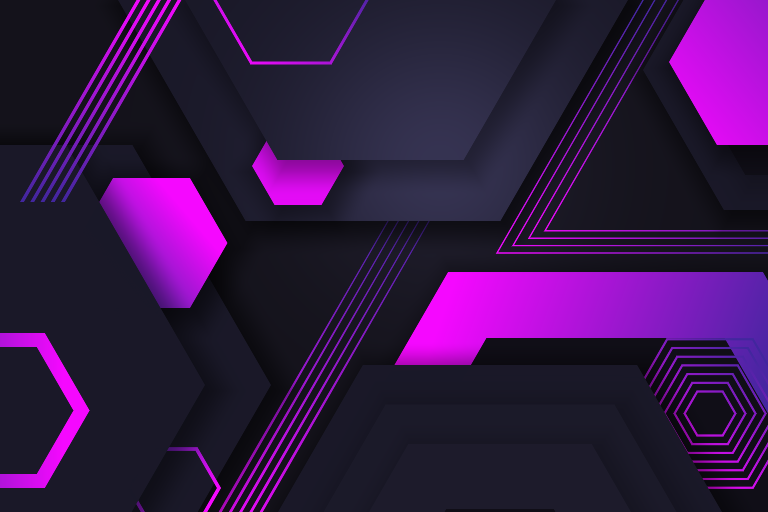
A Shadertoy shader for this background:

```glsl
#define HEIGHT 5.12
#define BASE vec3(.078, .072, .105)
#define NAVY vec3(.100, .095, .155)
#define VOID vec3(.062, .055, .090)
#define GLOW vec3(.110, .105, .165)
#define INDIGO vec3(.26, .15, .62)
#define MAGENTA vec3(.96, .03, 1.)
#define SHADOW_SHIFT vec2(.07, .06)
#define SHADOW_BLUR .30
#define SLOPE .577
#define PITCH .1025

// Hexagon with 60 degree sides; size is (half width at the middle, half height)
float hexagon(vec2 p, vec2 center, vec2 size) {
    vec2 q = abs(p - center);
    return max(q.y - size.y, .866 * (q.x - size.x) + .5 * q.y);
}

// Quarter-turn corner opening to the upper right
float wedge(vec2 q) {
    return max(q.y, -.866 * q.x - .5 * q.y);
}

// Five parallel slanted lines; the first passes through start
float stripes(vec2 p, vec2 start, float halfWidth) {
    float x = p.x - start.x + SLOPE * (p.y - start.y);
    float k = clamp(round(x / PITCH), 0., 4.);
    return .866 * abs(x - k * PITCH) - halfWidth;
}

vec3 neon(float t) {
    return mix(INDIGO, MAGENTA, clamp(t, 0., 1.));
}

void paint(inout vec3 color, float d, vec3 fill) {
    float pixel = HEIGHT / iResolution.y;
    color = mix(color, fill, smoothstep(.5, -.5, d / pixel));
}

// Filled hexagon with a soft drop shadow
void panel(inout vec3 color, vec2 p, vec2 center, vec2 size, vec3 fill, float shade) {
    float d = hexagon(p - SHADOW_SHIFT, center, size);
    color *= 1. - shade * smoothstep(SHADOW_BLUR, -.1, d);
    paint(color, hexagon(p, center, size), fill);
}

void mainImage(out vec4 fragColor, in vec2 fragCoord) {
    // Layout units: y runs downward, 7.68 by 5.12
    vec2 uv = fragCoord / iResolution.xy;
    vec2 p = vec2(uv.x * 7.68, (1. - uv.y) * HEIGHT);
    vec2 toGlow = p - vec2(4.4, 1.65);
    float light = exp(-dot(toGlow, toGlow) / 2.2);
    vec3 color = BASE + .45 * GLOW * light;

    // Thin slanted lines in the middle
    float lineWidth = mix(.006, .014, smoothstep(2.2, 5.1, p.y));
    paint(color, stripes(p, vec2(3.875, 2.22), lineWidth), neon((p.y - 2.1) / 3.4));

    // Upper panels with a small hexagon between them
    panel(color, p, vec2(3.73, 0.), vec2(2.55, 2.21), NAVY + GLOW * light, .55);
    panel(color, p, vec2(2.98, 1.66), vec2(.46, .39), neon(.84 + .2 * (p.y - 1.66)), .4);
    panel(color, p, vec2(3.705, 0.), vec2(1.855, 1.60), NAVY + GLOW * light, .35);
    float outline = abs(hexagon(p, vec2(2.91, 0.), vec2(.76, .63))) - .015;
    paint(color, outline, neon(.65 - .45 * (p.x - 2.9) + .5 * (p.y - .4)));

    // Nested corner lines
    for (int i = 0; i < 4; i++) {
        vec2 q = p - vec2(4.97, 2.53) - float(i) * vec2(.16, -.074);
        paint(color, abs(wedge(q)) - .007, neon(.95 - length(q) / 3.));
    }

    // Upper right group
    panel(color, p, vec2(8., .70), vec2(1.57, 1.40), NAVY, .5);
    panel(color, p, vec2(8., .62), vec2(1.20, 1.13), VOID, .2);
    panel(color, p, vec2(7.65, .62), vec2(.96, .83),
          neon(.82 - .25 * (p.x - 6.8) + .2 * (p.y - .6)), .4);

    // Left group, back to front
    panel(color, p, vec2(0., 3.85), vec2(2.71, 2.40), NAVY, .5);
    panel(color, p, vec2(1.515, 2.43), vec2(.76, .65),
          neon(.38 + .7 * (p.x - 1.23) - .6 * (p.y - 2.43)), .5);
    float smallRing = abs(hexagon(p, vec2(1.74, 4.88), vec2(.45, .39))) - .018;
    paint(color, smallRing, neon(.3 + .9 * (p.x - 1.7) + .7 * (p.y - 4.5)));
    panel(color, p, vec2(0., 3.85), vec2(2.05, 2.40), NAVY, .4);
    float ring = abs(hexagon(p, vec2(0., 4.105), vec2(.815, .705))) - .07;
    paint(color, ring, neon(.62 + .6 * p.x));

    // Bold slanted stripes at the upper left
    float bold = max(stripes(p, vec2(1.385, 0.), .017), p.y - 2.02);
    paint(color, bold, neon(1. - .5 * p.y));

    // Bright arch with a dark hollow
    vec2 arch = vec2(6.055, HEIGHT);
    panel(color, p, arch, vec2(2.96, 2.40),
          neon(1.05 - .28 * (p.x - 4.3) - .1 * (p.y - 3.)), .35);
    paint(color, hexagon(p, arch, vec2(2.195, 1.74)), VOID);

    // Concentric hexagons
    vec2 target = vec2(7.10, 4.135);
    for (int i = 0; i < 7; i++) {
        float h = .22 + .087 * float(i);
        float d = abs(hexagon(p, target, vec2(1.155 * h, h))) - .011;
        paint(color, d, neon(.55 - .45 * (p.x - target.x) + .6 * (p.y - target.y)));
    }

    // Stepped panels at the bottom
    vec2 steps = vec2(5., HEIGHT);
    for (int i = 0; i < 3; i++) {
        float k = float(i);
        vec2 size = vec2(2.22 - .455 * k, 1.47 - .395 * k);
        panel(color, p, steps, size, NAVY + .006 * k, i == 0 ? .45 : .2);
    }
    paint(color, hexagon(p, steps, vec2(.555, .03)), VOID);

    fragColor = vec4(color, 1.);
}
```
